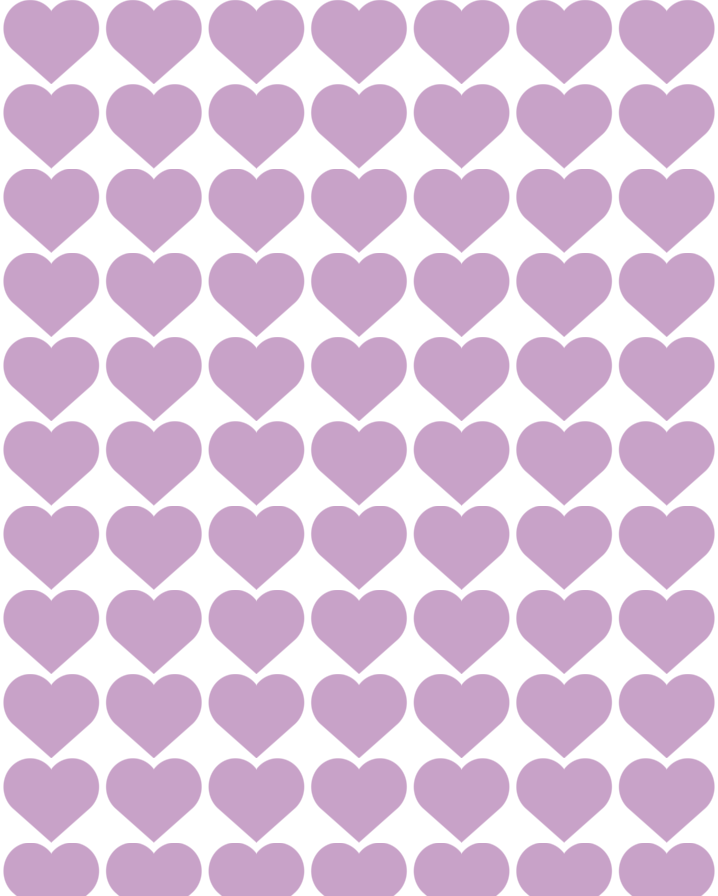
Give the GLSL for this pattern, as a Shadertoy shader.

```glsl
// Lilac hearts on white in a plain grid, seven across, with rows hung from the top edge.
// Each heart is a mirrored distance function: a round lobe joined to a point at the
// bottom by the tangent line of the lobe. The last row is cut by the lower edge.

// Signed distance to a heart; the origin is level with the lobe centres.
float heartDistance(vec2 p) {
    const vec2 lobe = vec2(0.205, 0.0);
    const float radius = 0.261;
    const float tipDepth = 0.511;

    vec2 q = vec2(abs(p.x), p.y) - lobe;

    // Angle between the vertical axis and the straight side.
    float slant = atan(lobe.x, tipDepth) + asin(radius / length(vec2(lobe.x, tipDepth)));
    vec2 outward = vec2(cos(slant), -sin(slant));
    vec2 towardTip = vec2(-sin(slant), -cos(slant));

    bool besideStraightSide = q.y < 0.0 && dot(q, towardTip) > 0.0;
    return (besideStraightSide ? dot(q, outward) : length(q)) - radius;
}

void mainImage(out vec4 fragColor, in vec2 fragCoord) {
    // One unit is one column; y runs down from the top edge.
    float pixel = 7.0 / iResolution.x;
    vec2 grid = vec2(fragCoord.x, iResolution.y - fragCoord.y) * pixel;

    // Local position in the cell, with y up and the lobes slightly stretched.
    vec2 cell = vec2(fract(grid.x) - 0.5, 0.277 - mod(grid.y, 0.8215));
    float d = heartDistance(cell / vec2(1.0, 1.064));

    // Lilac fill with a softened edge.
    float fill = 1.0 - smoothstep(-0.9 * pixel, 0.9 * pixel, d);
    vec3 lilac = vec3(200.0, 162.0, 200.0) / 255.0;
    fragColor = vec4(mix(vec3(1.0), lilac, fill), 1.0);
}
```
